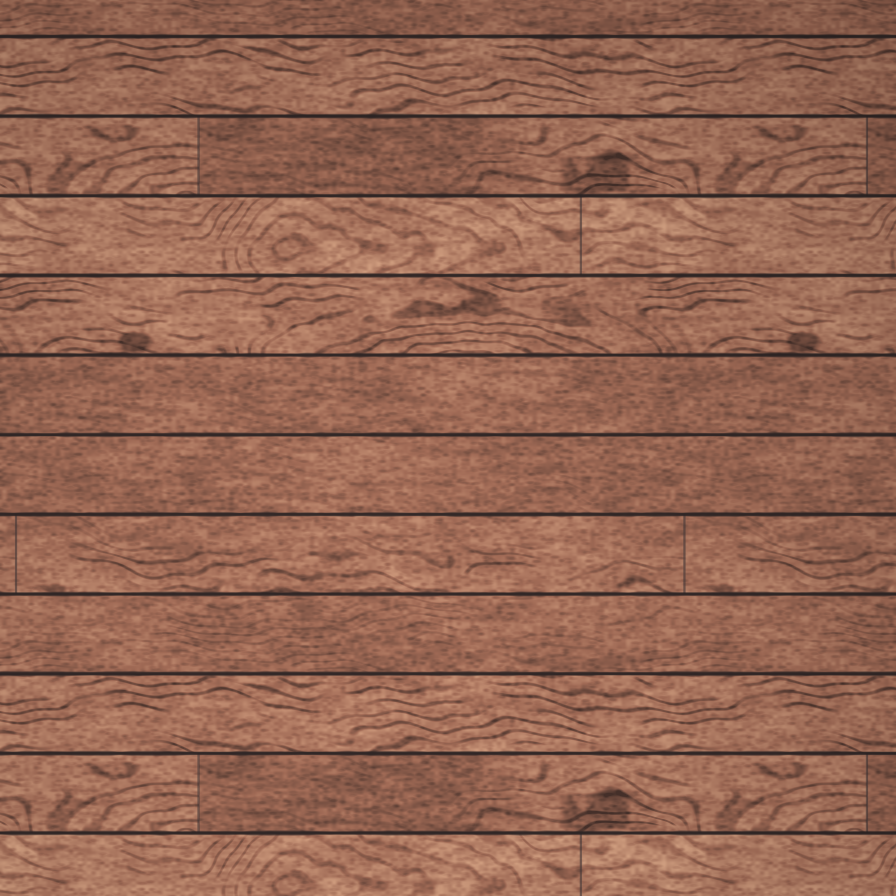
Write a three.js fragment shader that draws this texture.

```glsl
// Brown hardwood floor: horizontal planks in a repeating tile of eight rows, with grain, curls and dark seams.
varying vec2 vUv;

const float TAU = 6.2831853;
const float PITCH = 0.0889;        // plank height
const float FIRST_SEAM = 0.0703;   // lowest seam above the origin
const float TILE_WIDTH = 0.746;
const float ROWS = 8.0;
const float ASPECT = TILE_WIDTH / PITCH;

const vec3 DARK_WOOD = vec3(0.40, 0.27, 0.225);
const vec3 MID_WOOD = vec3(0.62, 0.41, 0.33);
const vec3 LIGHT_WOOD = vec3(0.79, 0.59, 0.475);
const vec3 SEAM = vec3(0.17, 0.14, 0.14);

float hash(vec2 p) {
  vec3 q = fract(vec3(p.xyx) * 0.1031);
  q += dot(q, q.yzx + 33.33);
  return fract((q.x + q.y) * q.z);
}

// Value noise that wraps after `period` cells along x.
float noise(vec2 p, float period) {
  vec2 c = floor(p), f = fract(p);
  f = f * f * (3.0 - 2.0 * f);
  float x0 = mod(c.x, period), x1 = mod(c.x + 1.0, period);
  float low = mix(hash(vec2(x0, c.y)), hash(vec2(x1, c.y)), f.x);
  float high = mix(hash(vec2(x0, c.y + 1.0)), hash(vec2(x1, c.y + 1.0)), f.x);
  return mix(low, high, f.y);
}

// Cellular noise: distance to the nearest point, wrapping along x.
float cellular(vec2 p, float period) {
  vec2 c = floor(p);
  float nearest = 2.0;
  for (int j = -1; j <= 1; j++) {
    for (int i = -1; i <= 1; i++) {
      vec2 cell = c + vec2(float(i), float(j));
      vec2 id = vec2(mod(cell.x, period), cell.y);
      vec2 point = cell + vec2(hash(id), hash(id + 71.0));
      nearest = min(nearest, length(p - point));
    }
  }
  return nearest;
}

// Plank character: tone, grain line strength, lines per plank, end joint (negative for none).
vec4 plankStyle(float row) {
  if (row < 0.5) return vec4(0.64, 0.65, 5.0, 0.297);
  if (row < 1.5) return vec4(0.66, 0.75, 6.0, -1.0);
  if (row < 2.5) return vec4(0.51, 0.25, 8.0, -1.0);
  if (row < 3.5) return vec4(0.60, 0.60, 5.0, 0.024);
  if (row < 4.5) return vec4(0.51, 0.12, 7.0, -1.0);
  if (row < 5.5) return vec4(0.50, 0.12, 7.0, -1.0);
  if (row < 6.5) return vec4(0.67, 0.70, 6.0, -1.0);
  return vec4(0.80, 0.50, 4.0, 0.869);
}

// Offset along the plank from a centre, in plank heights, wrapped to the tile.
float along(float u, float centre) {
  return (fract(u - centre + 0.5) - 0.5) * ASPECT;
}

// Nested arches: x is the ring field, y is where it applies.
vec2 arches(float dx, float dv, vec2 radius, float rings) {
  float r = length(vec2(dx, dv) / radius);
  return vec2(rings * r, 1.0 - smoothstep(0.8, 1.3, r));
}

// Nested pointed flames aimed to the right, in the same form.
vec2 flames(float dx, float dv) {
  float field = 1.3 * dx + 4.0 * sqrt(dv * dv + 0.01);
  return vec2(field, smoothstep(-3.8, -2.6, dx) * (1.0 - smoothstep(0.1, 0.5, dx)));
}

float blotch(float dx, float dv, vec2 radius, float rough) {
  return 1.0 - smoothstep(0.6, 1.1, length(vec2(dx, dv) / radius) + rough - 0.5);
}

void main() {
  float y = (vUv.y - FIRST_SEAM) / PITCH;
  float row = mod(floor(y), ROWS);
  float v = fract(y), u = fract(vUv.x / TILE_WIDTH);
  float seed = row * 37.0;
  vec4 style = plankStyle(row);
  float rough = noise(vec2(u * 40.0, v * 6.0 + seed), 40.0);

  // Straight growth lines, bent by layered sines
  float bend = 0.55 * sin(TAU * 2.0 * u + row * 1.7) + 0.3 * sin(TAU * 5.0 * u + row * 4.1 + v * 3.0)
             + 0.14 * sin(TAU * 13.0 * u + row * 2.3 + v * 8.0);
  float field = style.z * v + bend + 1.2 * noise(vec2(u * 12.0, v * 3.0 + seed), 12.0);
  float tone = style.x, strength = style.y;

  // Curls, flames and knots of particular rows
  vec2 curl = vec2(0.0);
  float knot = 0.0;
  if (row < 0.5) {
    float dull = 1.0 - smoothstep(0.32, 0.55, fract(u - style.w));
    tone -= 0.28 * dull;
    strength *= 1.0 - 0.7 * dull;
    curl = arches(along(u, 0.283), v, vec2(1.9, 0.75), 5.0) * vec2(1.0, 1.0 - dull);
    knot = blotch(along(u, 0.899), v - 0.25, vec2(0.55, 0.28), rough);
  } else if (row > 2.5 && row < 3.5) {
    strength *= mix(1.0, 0.35, smoothstep(0.35, 0.7, v));
  } else if (row > 5.5 && row < 6.5) {
    curl = arches(along(u, 0.698), v + 0.1, vec2(2.6, 0.7), 6.0);
    knot = blotch(along(u, 0.2), v - 0.18, vec2(0.3, 0.14), rough);
  } else if (row > 6.5) {
    curl = flames(along(u, 0.75), v - 0.35);
  }
  field = mix(field, curl.x + 0.5 * rough, curl.y);
  float broken = smoothstep(0.35, 0.62, noise(vec2(u * 14.0, v * 5.0 + seed), 14.0));
  float line = 1.0 - smoothstep(0.03, 0.22, abs(fract(field) - 0.5));
  line *= strength * mix(broken, 0.9, curl.y);

  // Fibres, speckle and pores
  float fibre = noise(vec2(u * 24.0, v * 13.0 + seed), 24.0) - 0.5;
  float speckle = noise(vec2(u * 150.0, v * 24.0 + seed), 150.0) - 0.5;
  float cloud = noise(vec2(u * 7.0, v * 1.5 + seed), 7.0) - 0.5;
  float pore = 1.0 - smoothstep(0.1, 0.42, cellular(vec2(u * 45.0, v * 14.0 + seed), 45.0));
  tone += 0.3 * fibre + 0.32 * speckle + 0.2 * cloud - 0.16 * pore - 0.75 * line - 0.5 * knot;
  tone = clamp(tone, -0.3, 1.15);
  vec3 color = mix(mix(DARK_WOOD, MID_WOOD, tone * 2.0), mix(MID_WOOD, LIGHT_WOOD, tone * 2.0 - 1.0), step(0.5, tone));

  // End joints and long seams with chipped edges
  float joint = abs(along(u, style.w)) * PITCH;
  float jointMask = step(0.0, style.w) * (1.0 - smoothstep(0.0005, 0.002, joint));
  color = mix(color, SEAM * 1.5, 0.6 * jointMask);
  float gap = min(v, 1.0 - v) * PITCH;
  float chip = 0.0014 * noise(vec2(u * 50.0, floor(y + 0.5)), 50.0);
  color = mix(color, SEAM, 0.95 * (1.0 - smoothstep(0.0007, 0.0026 + chip, gap)));

  // Soft falloff of light toward the upper corners
  vec2 fromLight = vUv - vec2(0.4, 0.35);
  gl_FragColor = vec4(color * (1.03 - 0.28 * dot(fromLight, fromLight)), 1.0);
}
```
